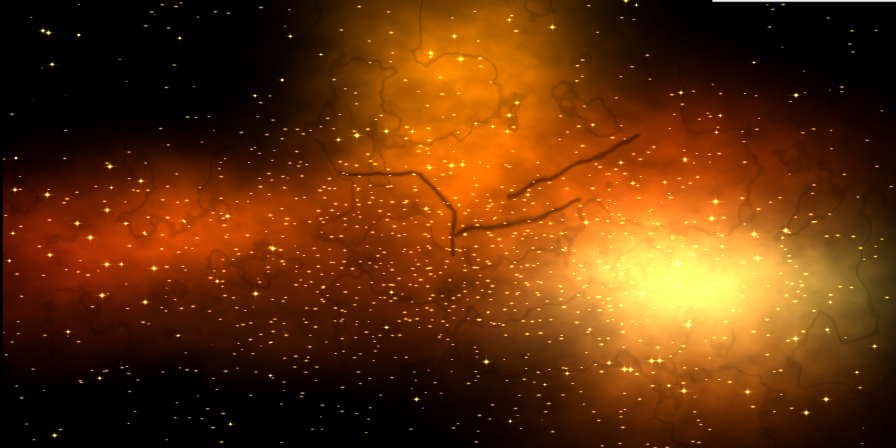
Write a WebGL 1 fragment shader that draws this background.

```glsl
precision highp float;

uniform vec2 u_resolution;

// Glow colours
const vec3 AMBER = vec3(0.88, 0.49, 0.02);
const vec3 RUST = vec3(0.37, 0.12, 0.01);
const vec3 ORANGE = vec3(0.60, 0.24, 0.01);
const vec3 RED = vec3(0.40, 0.10, 0.03);
const vec3 PALE = vec3(0.63, 0.74, 0.47);
const vec3 FLAME = vec3(0.72, 0.29, 0.02);
const vec3 EMBER = vec3(0.48, 0.15, 0.00);
const vec3 OLIVE = vec3(0.20, 0.22, 0.10);
const vec3 SMOKE = vec3(0.17, 0.07, 0.03);
const vec3 SPARK = vec3(1.00, 0.82, 0.32);
const vec3 RIM = vec3(0.95);

// Texture and star settings
const float GRAIN = 0.65;
const float CRACK_WIDTH = 0.006;
const float CRACK_DEPTH = 0.42;
const float SPARKLE_CELL = 0.075;
const float SPARKLE_SIZE = 0.017;
const float DUST_CELL = 0.027;
const float DUST_SIZE = 0.0042;
const float BLACK_LEVEL = 0.025;

float hash(vec2 p) {
  vec3 q = fract(p.xyx * vec3(0.1031, 0.1030, 0.0973));
  q += dot(q, q.yzx + 33.33);
  return fract((q.x + q.y) * q.z);
}

float noise(vec2 p) {
  vec2 i = floor(p), f = fract(p);
  f = f * f * (3.0 - 2.0 * f);
  float low = mix(hash(i), hash(i + vec2(1.0, 0.0)), f.x);
  float high = mix(hash(i + vec2(0.0, 1.0)), hash(i + 1.0), f.x);
  return mix(low, high, f.y);
}

float fbm(vec2 p) {
  float sum = 0.0, amplitude = 0.5;
  for (int i = 0; i < 5; i++) {
    sum += amplitude * noise(p);
    p = mat2(1.6, 1.2, -1.2, 1.6) * p + 7.3;
    amplitude *= 0.5;
  }
  return sum;
}

float glow(vec2 p, vec2 centre, vec2 radius) {
  vec2 d = (p - centre) / radius;
  return exp(-dot(d, d));
}

float segment(vec2 p, vec2 a, vec2 b) {
  vec2 pa = p - a, ba = b - a;
  return length(pa - ba * clamp(dot(pa, ba) / dot(ba, ba), 0.0, 1.0));
}

// Branching cracks across the middle, bent by noise
float cracks(vec2 p) {
  p += 0.05 * (vec2(fbm(p * 9.0), fbm(p * 9.0 + 40.0)) - 0.48);
  float d = segment(p, vec2(0.75, 0.61), vec2(0.93, 0.615));
  d = min(d, segment(p, vec2(0.93, 0.615), vec2(1.005, 0.535)));
  d = min(d, segment(p, vec2(1.005, 0.535), vec2(1.0, 0.44)));
  d = min(d, segment(p, vec2(1.01, 0.49), vec2(1.31, 0.545)));
  d = min(d, segment(p, vec2(1.15, 0.57), vec2(1.41, 0.69)));
  float vein = abs(fbm(p * 5.0 + 11.0) - 0.48);
  float fine = 0.35 * (1.0 - smoothstep(0.0, 0.025, vein));
  return max(exp(-d * d / (CRACK_WIDTH * CRACK_WIDTH)), fine);
}

// One star per occupied grid cell: a flat core with optional cross arms
float stars(vec2 p, float cell, float size, float density, float arms, float seed) {
  vec2 id = floor(p / cell) + seed * 17.0;
  vec2 offset = 0.25 + 0.5 * vec2(hash(id + 3.1), hash(id + 8.7));
  vec2 d = (fract(p / cell) - offset) * cell;
  float scale = size * mix(0.5, 1.0, hash(id + 5.3));
  d /= scale;
  float core = exp(-dot(d * d, mix(vec2(1.0, 4.0), vec2(16.0, 20.0), arms)));
  vec2 a = abs(d);
  float ray = exp(-a.x * 3.2 - a.y * a.y * 90.0);
  ray += 0.75 * exp(-a.y * 4.0 - a.x * a.x * 90.0);
  return (core + arms * ray) * step(hash(id), density);
}

void main() {
  vec2 p = gl_FragCoord.xy / u_resolution * vec2(2.0, 1.0);
  float pixel = 1.0 / u_resolution.y;
  float cloud = fbm(p * vec2(5.0, 8.0));
  vec2 q = p + 0.06 * (vec2(cloud, fbm(p * 6.0 + 20.0)) - 0.48);

  // Fiery clouds
  vec3 color = AMBER * glow(q, vec2(1.04, 0.80), vec2(0.27, 0.29));
  color += RUST * glow(q, vec2(1.00, 0.48), vec2(0.44, 0.23));
  color += ORANGE * glow(q, vec2(0.48, 0.49), vec2(0.30, 0.13));
  color += RED * glow(q, vec2(0.12, 0.43), vec2(0.30, 0.17));
  color += PALE * glow(q, vec2(1.52, 0.36), vec2(0.29, 0.16));
  color += FLAME * glow(q, vec2(1.55, 0.30), vec2(0.36, 0.29));
  color += EMBER * glow(q, vec2(1.50, 0.62), vec2(0.36, 0.17));
  color += OLIVE * glow(q, vec2(1.85, 0.36), vec2(0.17, 0.13));
  color += SMOKE * glow(q, vec2(0.60, 0.27), vec2(0.45, 0.10));

  // Grunge and cracks, softened inside the brightest glow
  float core = glow(p, vec2(1.53, 0.34), vec2(0.28, 0.17));
  float grunge = cloud - 0.48 + 0.5 * (fbm(p * vec2(22.0, 30.0)) - 0.48);
  color *= 1.0 + GRAIN * grunge * (1.0 - 0.6 * core);
  color *= 1.0 - CRACK_DEPTH * cracks(p) * (1.0 - 0.8 * core);
  color = clamp(color - BLACK_LEVEL, 0.0, 1.0);

  // Star densities
  float dust = 0.04 + 0.62 * glow(p, vec2(1.02, 0.42), vec2(0.62, 0.25));
  float sparkle = 0.06 + 0.45 * glow(p, vec2(1.02, 0.82), vec2(0.16, 0.19));
  sparkle += 0.40 * glow(p, vec2(0.22, 0.46), vec2(0.22, 0.12));
  sparkle += 0.50 * glow(p, vec2(1.57, 0.48), vec2(0.20, 0.17));
  sparkle += 0.30 * glow(p, vec2(1.35, 0.17), vec2(0.38, 0.11));

  float light = 0.0;
  for (int i = 0; i < 3; i++) {
    float k = float(i);
    vec2 shifted = p + k * vec2(0.37, 0.53);
    float cell = 1.0 + 0.22 * k;
    light += 0.8 * stars(shifted, DUST_CELL * cell, DUST_SIZE, dust, 0.0, k + 1.0);
    light += stars(shifted, SPARKLE_CELL * cell, SPARKLE_SIZE, sparkle, 1.0, k + 6.0);
  }
  color += SPARK * light;

  // Dark left border and thin pale strip at the top right
  color *= smoothstep(0.004, 0.004 + 2.0 * pixel, p.x);
  float strip = smoothstep(1.59 - pixel, 1.59 + pixel, p.x);
  color = mix(color, RIM, strip * smoothstep(0.996 - pixel, 0.996 + pixel, p.y));
  gl_FragColor = vec4(clamp(color, 0.0, 1.0), 1.0);
}
```
